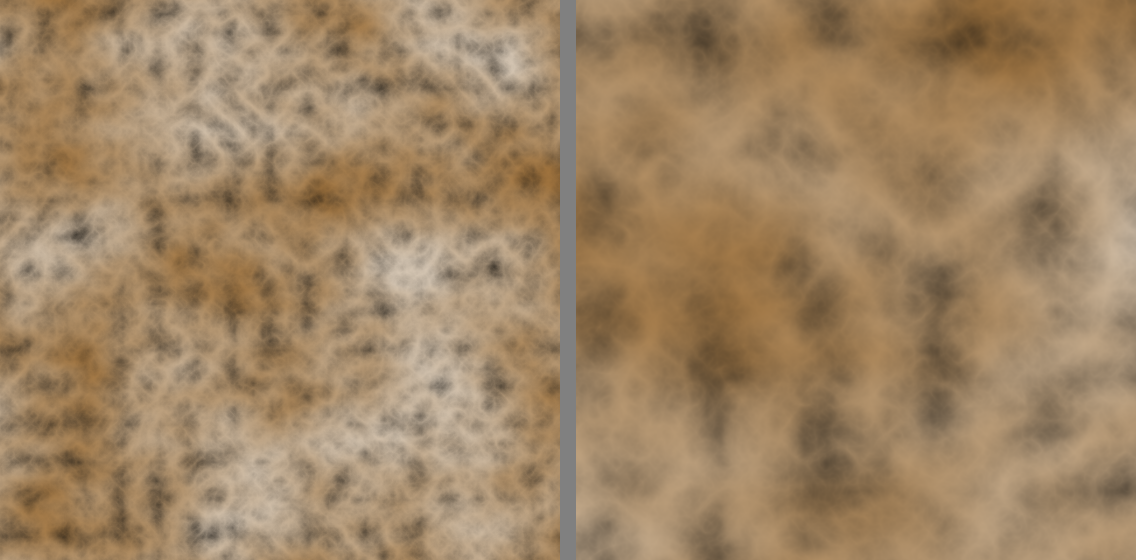
Left: the whole. Right: its middle third, enlarged.
Give the GLSL for this texture, as a Shadertoy shader.

```glsl
// Weathered stone: ochre and pale clay patches under dark smudges and light veins.
#define PATCH_SCALE vec2(3.0, 4.2)
#define PATCH_CONTRAST 0.80
#define VEIN_SCALE 15.0
#define VEIN_OCTAVES 5
#define SOOT_LINEAR 0.18
#define SOOT_SQUARE 0.56
#define OCHRE vec3(0.630, 0.455, 0.245)
#define PALE_CLAY vec3(0.835, 0.775, 0.700)
#define SOOT vec3(0.090, 0.080, 0.065)

// Random unit vector for one lattice point
vec2 latticeGradient(ivec2 cell) {
    uint h = uint(cell.x) * 1597334677u ^ uint(cell.y) * 3812015801u;
    h = (h ^ (h >> 16)) * 2246822519u;
    h = (h ^ (h >> 13)) * 3266489917u;
    h ^= h >> 16;
    float angle = float(h & 65535u) * 6.2831853 / 65536.0;
    return vec2(cos(angle), sin(angle));
}

float gradientNoise(vec2 p) {
    ivec2 cell = ivec2(floor(p));
    vec2 f = fract(p);
    vec2 blend = f * f * f * (f * (f * 6.0 - 15.0) + 10.0);
    float a = dot(latticeGradient(cell), f);
    float b = dot(latticeGradient(cell + ivec2(1, 0)), f - vec2(1, 0));
    float c = dot(latticeGradient(cell + ivec2(0, 1)), f - vec2(0, 1));
    float d = dot(latticeGradient(cell + ivec2(1, 1)), f - vec2(1, 1));
    return mix(mix(a, b, blend.x), mix(c, d, blend.x), blend.y);
}

// Signed layers: broad, soft patches
float patchNoise(vec2 p) {
    float sum = 0.0, amplitude = 1.0;
    for (int i = 0; i < 4; i++) {
        sum += amplitude * gradientNoise(p);
        p = p * 2.0 + vec2(17.3, 41.7);
        amplitude *= 0.5;
    }
    return sum;
}

// Folded layers: creases near zero become thin veins, peaks become smudges
float veinNoise(vec2 p) {
    float sum = 0.0, amplitude = 1.0;
    for (int i = 0; i < VEIN_OCTAVES; i++) {
        sum += amplitude * abs(gradientNoise(p));
        p = p * 2.0 + vec2(23.4, 9.6);
        amplitude *= 0.5;
    }
    return sum;
}

void mainImage(out vec4 fragColor, in vec2 fragCoord) {
    vec2 uv = fragCoord / iResolution.y;

    // Ground colour
    float paleness = 0.5 + PATCH_CONTRAST * patchNoise(uv * PATCH_SCALE + vec2(5.2, 8.7));
    vec3 color = mix(OCHRE, PALE_CLAY, clamp(paleness, 0.0, 1.0));

    // Dark smudges, broken by light veins
    float smudge = veinNoise(uv * VEIN_SCALE + vec2(61.3, 37.8));
    float cover = smudge * (SOOT_LINEAR + SOOT_SQUARE * smudge);
    color = mix(color, SOOT, clamp(cover, 0.0, 0.9));

    fragColor = vec4(color, 1.0);
}
```
